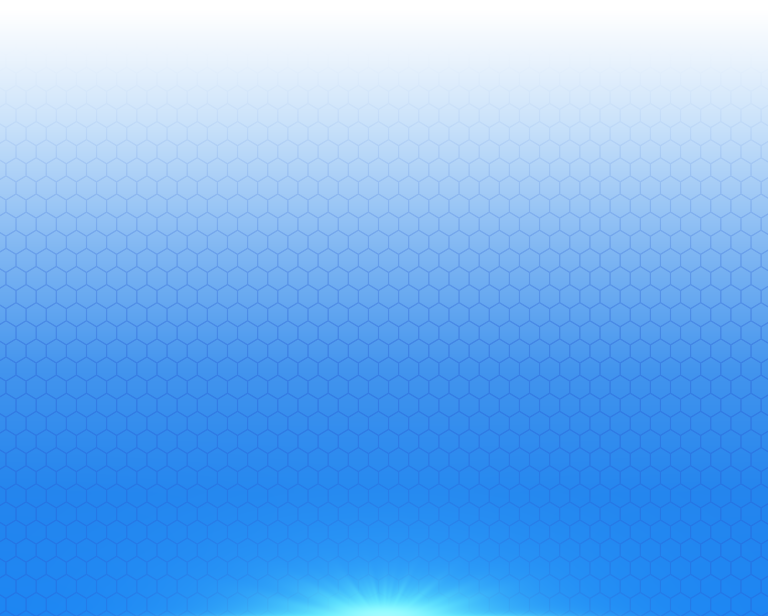
This background is drawn by a Shadertoy shader. Its source:

```glsl
// A white-to-blue vertical gradient under a fine honeycomb mesh, with a cyan
// light rising from the bottom centre. The mesh is a hexagon distance field on
// two interleaved grids; the light is stacked falloffs with layered-sine rays.

#define CELL_WIDTH 0.03269
#define CELL_STRETCH 1.0385
#define CELL_ORIGIN vec2(-0.1397, 0.6067)
#define LINE_HALF_WIDTH 0.0011
#define LINE_OPACITY 0.38
#define HALO_SIZE vec2(0.34, 0.17)
#define CORE_SIZE vec2(0.135, 0.036)
#define STREAK_SIZE vec2(0.27, 0.005)
#define RAY_STRENGTH 0.22

const vec3 LINE_COLOR = vec3(0.16, 0.36, 0.83);
const vec3 HALO_COLOR = vec3(0.20, 0.67, 1.00);
const vec3 CORE_COLOR = vec3(0.40, 0.96, 1.00);
const vec3 HOT_COLOR  = vec3(0.72, 1.00, 1.00);

// Vertical gradient: rgb is the colour, w the height where it is reached
vec3 skyGradient(float height) {
    vec4 stops[7] = vec4[7](
        vec4(0.11, 0.52, 0.95, 0.00),
        vec4(0.14, 0.52, 0.93, 0.20),
        vec4(0.26, 0.58, 0.93, 0.40),
        vec4(0.51, 0.72, 0.95, 0.60),
        vec4(0.79, 0.885, 0.98, 0.80),
        vec4(0.91, 0.95, 0.99, 0.90),
        vec4(1.00, 1.00, 1.00, 0.985));
    vec3 color = stops[0].rgb;
    for (int i = 1; i < 7; i++) {
        float blend = (height - stops[i - 1].w) / (stops[i].w - stops[i - 1].w);
        color = mix(color, stops[i].rgb, clamp(blend, 0.0, 1.0));
    }
    return color;
}

// Distance to the nearest edge of a pointy-top honeycomb
float honeycombEdge(vec2 p) {
    vec2 q = (p - CELL_ORIGIN) / (CELL_WIDTH * vec2(1.0, CELL_STRETCH));
    vec2 period = vec2(1.0, sqrt(3.0));
    vec2 a = q - period * floor(q / period + 0.5);
    vec2 b = q - period * (floor(q / period) + 0.5);
    vec2 local = abs(dot(a, a) < dot(b, b) ? a : b);
    float hexRadius = max(local.x, dot(local, 0.5 * period));
    return (0.5 - hexRadius) * CELL_WIDTH;
}

// Uneven fan of rays, varying with the angle around the light
float rayPattern(float angle) {
    return sin(angle * 17.0 + 0.6) * 0.5
         + sin(angle * 29.0 + 2.1) * 0.3
         + sin(angle * 47.0) * 0.2;
}

vec3 addLight(vec3 color, vec2 p) {
    // Broad halo
    vec2 haloPos = p / HALO_SIZE;
    color = mix(color, HALO_COLOR, 0.60 * exp(-dot(haloPos, haloPos)));

    // Flattened core broken up by rays
    float angle = atan(p.x, p.y + 0.02);
    float reach = length(p / CORE_SIZE);
    float rays = 1.0 + RAY_STRENGTH * rayPattern(angle) * smoothstep(0.2, 1.5, reach);
    float core = exp(-0.55 * reach * reach) * 0.75 + exp(-reach) * 0.35;
    color = mix(color, CORE_COLOR, clamp(core * rays, 0.0, 1.0));

    // Thin streak along the bottom and the hottest spot
    vec2 streakPos = p / STREAK_SIZE;
    float streak = exp(-streakPos.x * streakPos.x - streakPos.y);
    color = mix(color, CORE_COLOR, 0.75 * streak);
    float hotReach = length(p / (CORE_SIZE * vec2(0.6, 0.5)));
    return mix(color, HOT_COLOR, 0.7 * exp(-hotReach * hotReach));
}

void mainImage(out vec4 fragColor, in vec2 fragCoord) {
    // Canvas heights, with x measured from the centre
    vec2 p = (fragCoord - vec2(0.5 * iResolution.x, 0.0)) / iResolution.y;
    float pixel = 1.0 / iResolution.y;
    vec3 color = skyGradient(p.y);

    // Honeycomb lines, fading out toward the top
    float line = 1.0 - smoothstep(LINE_HALF_WIDTH - 0.5 * pixel,
                                  LINE_HALF_WIDTH + 0.5 * pixel, honeycombEdge(p));
    float fade = 1.0 - smoothstep(0.35, 0.95, p.y);
    color = mix(color, LINE_COLOR, line * fade * LINE_OPACITY);

    color = addLight(color, p);
    fragColor = vec4(color, 1.0);
}
```
